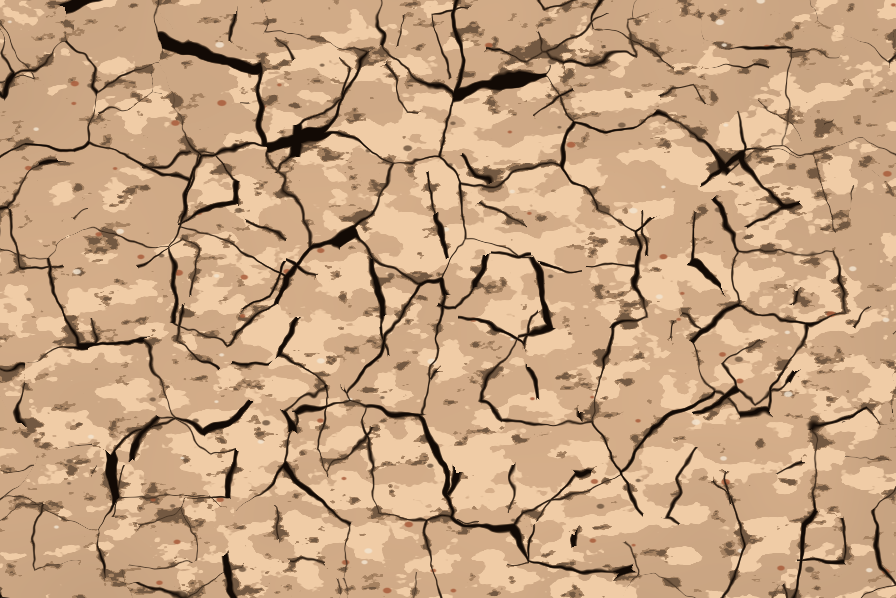
This texture is drawn by a WebGL 1 fragment shader. Its source:

```glsl
precision highp float;
// Dry, cracked earth: posterised tan and cream blotches from layered noise,
// split by jagged cracks that follow the borders of warped Voronoi cells,
// with soil flecks gathered along the cracks and a few scattered pebbles.

uniform vec2 u_resolution;

const vec3 CREAM = vec3(0.94, 0.80, 0.65);
const vec3 TAN = vec3(0.82, 0.67, 0.53);
const vec3 BROWN = vec3(0.65, 0.51, 0.38);
const vec3 UMBER = vec3(0.45, 0.35, 0.26);
const vec3 DARK = vec3(0.25, 0.18, 0.12);
const vec3 BLACK = vec3(0.07, 0.04, 0.02);
const vec3 RUST = vec3(0.66, 0.36, 0.23);
const vec3 CHALK = vec3(0.95, 0.89, 0.81);

float hash(vec2 p) {
  vec3 q = fract(p.xyx * 0.1031);
  q += dot(q, q.yzx + 33.33);
  return fract((q.x + q.y) * q.z);
}

vec2 hash2(vec2 p) {
  return vec2(hash(p), hash(p + 57.3));
}

float noise(vec2 p) {
  vec2 i = floor(p), f = fract(p);
  f = f * f * (3.0 - 2.0 * f);
  float low = mix(hash(i), hash(i + vec2(1.0, 0.0)), f.x);
  float high = mix(hash(i + vec2(0.0, 1.0)), hash(i + 1.0), f.x);
  return mix(low, high, f.y);
}

float fbm(vec2 p) {
  float sum = 0.0, gain = 0.533;
  for (int i = 0; i < 4; i++) {
    sum += gain * noise(p);
    p = p * 2.03 + 17.7;
    gain *= 0.5;
  }
  return sum;
}

// Offset that bends straight cell borders into jagged ones.
vec2 jag(vec2 p, float frequency, float amount) {
  vec2 q = p * frequency;
  return amount * (vec2(noise(q + 3.1), noise(q + 41.7)) - 0.5);
}

vec2 cellPoint(vec2 cell, float seed) {
  return cell + 0.5 + 0.84 * (hash2(cell + seed) - 0.5);
}

// Depth inside the nearest crack, negative outside, in canvas units.
// Each border gets its own width; the share "missing" stays closed.
float crackDepth(vec2 p, float size, float missing, float width, float seed) {
  vec2 q = p / size, home = floor(q), nearest = home;
  float best = 9.0;
  for (int y = -1; y <= 1; y++) {
    for (int x = -1; x <= 1; x++) {
      vec2 cell = home + vec2(float(x), float(y));
      float d = distance(q, cellPoint(cell, seed));
      if (d < best) { best = d; nearest = cell; }
    }
  }
  vec2 a = cellPoint(nearest, seed);
  float swell = 0.3 + 1.4 * noise(p * 15.0 + seed);
  float depth = -1.0;
  for (int y = -2; y <= 2; y++) {
    for (int x = -2; x <= 2; x++) {
      vec2 cell = nearest + vec2(float(x), float(y));
      if (x != 0 || y != 0) {
        vec2 b = cellPoint(cell, seed);
        float border = dot(0.5 * (a + b) - q, normalize(b - a)) * size;
        float h = hash((nearest + cell) * 1.37 + seed);
        float open = width * (0.25 + 0.75 * h * h + step(0.95, h)) * swell;
        depth = max(depth, (h < missing ? -0.03 : open) - border);
      }
    }
  }
  return depth;
}

// Sparse oval grains: x is coverage, y picks the colour.
vec2 pebble(vec2 p, float size, float share, float px) {
  vec2 q = p / size, cell = floor(q);
  vec2 offset = (fract(q) - 0.5 - 0.5 * (hash2(cell + 9.0) - 0.5)) * size;
  float radius = size * mix(0.07, 0.17, hash(cell + 21.0));
  float d = length(offset * vec2(0.8, 1.2)) - radius;
  float present = step(hash(cell + 5.0), share);
  return vec2(present * (1.0 - smoothstep(-px, px, d)), hash(cell + 77.0));
}

void main() {
  vec2 p = gl_FragCoord.xy / u_resolution.y;
  float px = 1.0 / u_resolution.y;
  vec2 middle = gl_FragCoord.xy / u_resolution - 0.5;
  float rim = smoothstep(0.3, 0.68, length(middle));

  // Blotched ground, plainer and darker toward the corners.
  float broad = noise(p * 3.0 + 6.0) - 0.5;
  vec2 grain = vec2(p.x + 0.25 * p.y, p.y - 0.12 * p.x);
  float blotch = fbm(grain * vec2(19.0, 31.0)) + 0.2 * broad - 0.16 * rim;
  vec3 color = TAN * (1.0 + 0.05 * (noise(p * 6.0 + 30.0) - 0.5) - 0.03 * rim);
  color = mix(color, CREAM, smoothstep(0.515, 0.545, blotch));

  // Main cracks and a sparser, finer network.
  vec2 bent = p + jag(p, 9.0, 0.045) + jag(p, 34.0, 0.014) + jag(p, 90.0, 0.004);
  float depth = crackDepth(bent, 0.15, 0.2, 0.0048, 11.0);
  depth = max(depth, crackDepth(bent + 0.37, 0.085, 0.74, 0.0026, 63.0));
  depth -= 0.006 * rim * noise(p * 7.0 + 80.0);

  // Soil flecks, denser beside the cracks.
  float grit = fbm(grain * vec2(30.0, 55.0) + 90.0);
  grit += 0.2 * exp(min(depth, 0.0) / 0.006);
  color = mix(color, BROWN, smoothstep(0.70, 0.73, grit));
  color = mix(color, UMBER, smoothstep(0.76, 0.79, grit));

  vec2 stone = pebble(p, 0.035, 0.1, px);
  vec3 stoneColor = stone.y < 0.4 ? RUST : (stone.y < 0.65 ? CHALK : UMBER);
  color = mix(color, stoneColor, 0.85 * stone.x);

  color = mix(color, DARK, smoothstep(-px, 0.6 * px, depth));
  color = mix(color, BLACK, smoothstep(-0.3 * px, px, depth - 0.0008));
  gl_FragColor = vec4(color, 1.0);
}
```
